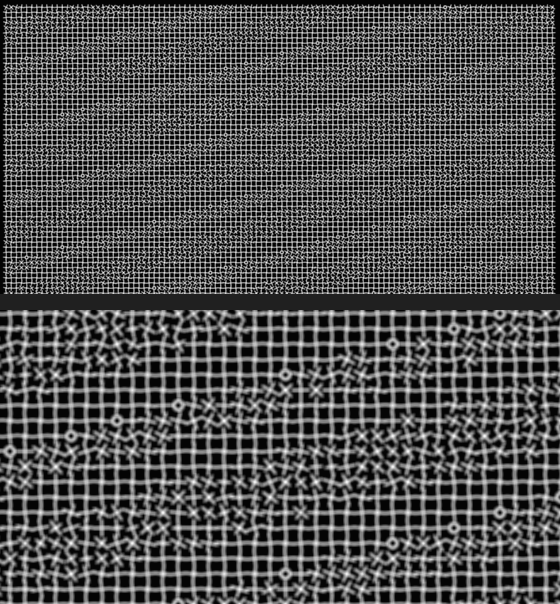
Top: the whole. Bottom: its middle third, enlarged.
Write a Shadertoy shader that draws this pattern.

```glsl
// Fine white lattice of starred crosses on black, broken by slanted bands of turned strokes and small rings.

#define TILES_PER_WIDTH 109.7
#define COLUMNS 108.0
#define FIRST_NODE vec2(1.21, 1.43)
#define BAND_ROWS 13.0
#define BAND_SLOPE 0.28
#define BAND_START 5.4
#define RING_PHASE 0.44
#define MINOR_PHASE 0.54
#define LINE_HALF 0.08
#define INK vec3(0.96)
#define FILTER_WIDTH 0.0027
#define SAMPLES 4

vec2 gradientAt(vec2 cell) {
    float turn = fract(sin(dot(cell, vec2(127.1, 311.7))) * 43758.5);
    return vec2(cos(6.2832 * turn), sin(6.2832 * turn));
}

float gradientNoise(vec2 p) {
    vec2 i = floor(p), f = fract(p);
    vec2 u = f * f * f * (f * (f * 6.0 - 15.0) + 10.0);
    float a = dot(gradientAt(i), f);
    float b = dot(gradientAt(i + vec2(1, 0)), f - vec2(1, 0));
    float c = dot(gradientAt(i + vec2(0, 1)), f - vec2(0, 1));
    float d = dot(gradientAt(i + vec2(1, 1)), f - vec2(1, 1));
    return mix(mix(a, b, u.x), mix(c, d, u.x), u.y);
}

// Distance to a bar along x, centred on the origin
float barDistance(vec2 p, float reach) {
    return length(vec2(max(abs(p.x) - reach, 0.0), p.y)) - LINE_HALF;
}

// Distance between two phases on a cycle of length one
float phaseGap(float a, float b) {
    return abs(fract(a - b + 0.5) - 0.5);
}

float motifDistance(vec2 p, vec2 node) {
    float phase = (node.y + BAND_SLOPE * node.x - BAND_START) / BAND_ROWS;

    // Sparse rings along one slanted line
    if (phaseGap(phase, RING_PHASE) < 0.007) return abs(length(p) - 0.29) - 0.1;

    // Two bands per cycle: a wide disordered one and a narrow tilted one
    float major = 1.0 - smoothstep(0.05, 0.22, phaseGap(phase, 0.0));
    float minor = 1.0 - smoothstep(0.02, 0.15, phaseGap(phase, MINOR_PHASE));
    float scatter = 0.0;
    if (major + minor > 0.0) scatter = gradientNoise(node * 0.73 + 0.37);

    // Neighbours lean opposite ways, so that calm cells come out slightly wavy
    float parity = mod(node.x + node.y, 2.0);
    float lean = 0.1 * (2.0 * parity - 1.0);
    float angle = lean + major * (0.6 + 3.5 * scatter) + minor * (0.4 + 1.6 * scatter);
    float c = cos(angle), s = sin(angle);
    vec2 q = mat2(c, -s, s, c) * p;

    // Cross whose second arm pair shrinks in the wide band
    float shortReach = 0.52 - 0.17 * major * step(0.0, scatter);
    float cross = min(barDistance(q, 0.54), barDistance(q.yx, shortReach));

    // Pointed hub, larger on every other node
    float hub = (abs(q.x) + abs(q.y) - mix(0.17, 0.25, parity)) * 0.7071;
    return min(cross, hub);
}

float latticeDistance(vec2 p) {
    float d = 1.0;
    vec2 base = floor(p);
    for (int y = 0; y < 2; y++) {
        for (int x = 0; x < 2; x++) {
            vec2 node = base + vec2(x, y);
            // Empty margin at the left, right and top
            if (node.x < 0.0 || node.x >= COLUMNS || node.y < 0.0) continue;
            d = min(d, motifDistance(p - node, node));
        }
    }
    return d;
}

void mainImage(out vec4 fragColor, in vec2 fragCoord) {
    // Filter about the pixel, scaled with the canvas
    float spread = FILTER_WIDTH * TILES_PER_WIDTH;
    float soft = 0.5 * spread / float(SAMPLES);
    vec2 centre = vec2(fragCoord.x, iResolution.y - fragCoord.y) / iResolution.x;
    centre = centre * TILES_PER_WIDTH - FIRST_NODE;

    float cover = 0.0;
    for (int j = 0; j < SAMPLES; j++) {
        for (int i = 0; i < SAMPLES; i++) {
            vec2 offset = (vec2(i, j) + 0.5) / float(SAMPLES) - 0.5;
            float d = latticeDistance(centre + offset * spread);
            cover += 1.0 - smoothstep(-soft, soft, d);
        }
    }
    cover /= float(SAMPLES * SAMPLES);
    fragColor = vec4(mix(vec3(0.015), INK, cover), 1.0);
}
```
